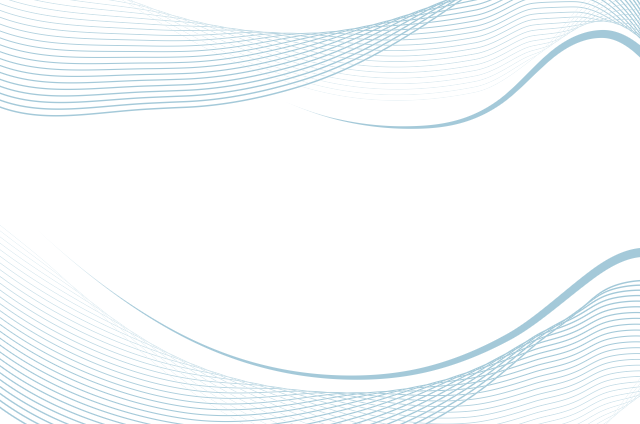
Write a Shadertoy shader that draws this background.

```glsl
#define CANVAS vec2(768.0, 512.0)
#define INK vec3(0.645, 0.79, 0.85)
#define PAPER vec3(1.0)
#define EDGE_GAP 8.4
#define BEND 2.5
#define THIN 0.35
#define THICK 1.8
#define RIBBON_WIDTH 11.0

// Curve knots: x, y, slope. Canvas units, y runs down.
const vec3 upperRim[7] = vec3[7](
    vec3(0, -86, 0.75), vec3(180, 9, 0.37), vec3(360, 40, 0), vec3(570, -18, -0.52),
    vec3(640, -81, -1.1), vec3(690, -153, -1.55), vec3(768, -219, -0.1));
const vec3 lowerRim[7] = vec3[7](
    vec3(0, 260, 1.08), vec3(200, 425, 0.52), vec3(425, 474, 0), vec3(560, 449, -0.38),
    vec3(640, 405, -0.65), vec3(700, 362, -1.1), vec3(768, 258, -1.65));
const vec3 upperRibbon[7] = vec3[7](
    vec3(340, 122, 0.42), vec3(400, 143, 0.25), vec3(488, 154, 0), vec3(600, 123, -0.72),
    vec3(660, 68, -0.85), vec3(723, 41, 0), vec3(768, 62, 0.9));
const vec3 lowerRibbon[7] = vec3[7](
    vec3(40, 273, 0.95), vec3(200, 395, 0.57), vec3(425, 456, 0), vec3(520, 444, -0.27),
    vec3(610, 407, -0.55), vec3(710, 332, -0.75), vec3(768, 305, -0.1));

// Smooth cubic curve through the knots
float curve(float x, vec3 knots[7]) {
    vec3 a = knots[0], b = knots[1];
    for (int i = 1; i < 6; i++) {
        if (x > knots[i].x) { a = knots[i]; b = knots[i + 1]; }
    }
    float h = b.x - a.x, t = (x - a.x) / h, u = 1.0 - t;
    return u * u * ((1.0 + 2.0 * t) * a.y + t * h * a.z)
         + t * t * ((3.0 - 2.0 * t) * b.y - u * h * b.z);
}

// Rounded absolute value: parallel far away, tangent near zero
float bend(float s) {
    return sqrt(s * s + BEND * BEND) - BEND;
}

// Antialiased line; lines thinner than a pixel fade
float stroke(float dist, float width, float px) {
    return clamp((0.5 * width - abs(dist)) / px + 0.5, 0.0, 1.0) * min(1.0, width / px);
}

// Height of strand k: touches the rim at "touch", then the far rim at "turn"
float strandY(float k, float rim, float gap, float touch, float turn) {
    return rim + gap * (bend(k - touch) + k - bend(k - turn) + bend(turn));
}

// Sheaf of strands; touch and turn hold offset and rate along x
float sheaf(vec2 p, vec3 rim[7], float count, float innerGap, vec2 touch, vec2 turn, float px) {
    vec2 xs = vec2(p.x, p.x + 0.5);
    vec2 rims = vec2(curve(xs.x, rim), curve(xs.y, rim));
    vec2 gaps = mix(vec2(EDGE_GAP), vec2(innerGap), smoothstep(0.0, 220.0, xs));
    vec2 touches = touch.x + touch.y * xs;
    vec2 turns = turn.y * (xs - turn.x);
    float ink = 0.0;
    for (float k = 0.0; k <= count; k++) {
        float y = strandY(k, rims.x, gaps.x, touches.x, turns.x);
        float slope = (strandY(k, rims.y, gaps.y, touches.y, turns.y) - y) / 0.5;
        float dist = (p.y - y) / sqrt(1.0 + slope * slope);
        ink = max(ink, stroke(dist, mix(THIN, THICK, k / count), px));
    }
    return ink;
}

// Single band that swells from a point at its left end
float ribbon(vec2 p, vec3 knots[7], float px) {
    float start = knots[0].x;
    if (p.x < start) return 0.0;
    float y = curve(p.x, knots);
    float slope = (curve(p.x + 0.5, knots) - y) / 0.5;
    float width = RIBBON_WIDTH * pow((p.x - start) / (CANVAS.x - start), 1.2);
    return stroke((p.y - y) / sqrt(1.0 + slope * slope), width, px);
}

void mainImage(out vec4 fragColor, in vec2 fragCoord) {
    vec2 p = fragCoord / iResolution.xy * CANVAS;
    p.y = CANVAS.y - p.y;
    float px = CANVAS.y / iResolution.y;

    // Upper and lower line sheaves
    float ink = sheaf(p, upperRim, 23.0, 6.9, vec2(-5.0, 0.0458), vec2(640.0, 0.1), px);
    ink = max(ink, sheaf(p, lowerRim, 27.0, 7.4, vec2(-3.0, 0.042), vec2(720.0, 0.1), px));

    // Bold ribbons
    ink = max(ink, ribbon(p, upperRibbon, px));
    ink = max(ink, ribbon(p, lowerRibbon, px));

    fragColor = vec4(mix(PAPER, INK, ink), 1.0);
}
```
